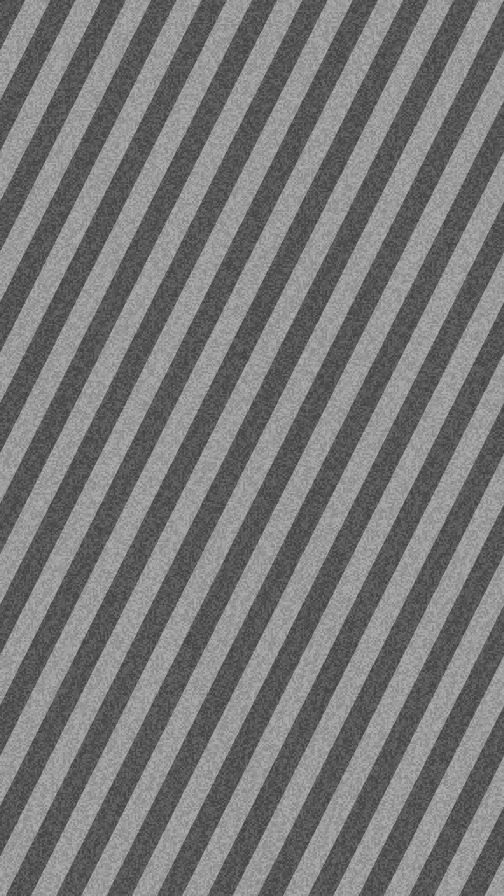
Reproduce this pattern procedurally as a Shadertoy shader.

```glsl
const float STRIPES_ACROSS = 10.0;
const float RUN_PER_RISE = 0.5;      // sideways shift of a stripe per unit of height
const float LIGHT_SHARE = 0.5;       // part of each repeat that is light
const float LIGHT_CENTER = 0.75;     // place of the light band within a repeat
const vec3 DARK_GRAY = vec3(0.335);
const vec3 LIGHT_GRAY = vec3(0.605);
const float GRAIN_CELLS = 288.0;     // grain cells across the width
const float GRAIN_STRENGTH = 0.07;

float hash(vec2 p) {
    return fract(sin(dot(p, vec2(12.9898, 78.233))) * 43758.5453);
}

// Coverage of the light band, with edges softened over one pixel
float lightStripe(vec2 p, float pixel) {
    float phase = (p.x + p.y * RUN_PER_RISE) * STRIPES_ACROSS;
    float fromCenter = abs(fract(phase - LIGHT_CENTER + 0.5) - 0.5);
    float edge = 0.5 * LIGHT_SHARE - fromCenter;
    float softness = pixel * STRIPES_ACROSS * length(vec2(1.0, RUN_PER_RISE));
    return clamp(edge / softness + 0.5, 0.0, 1.0);
}

void mainImage(out vec4 fragColor, in vec2 fragCoord) {
    // Units of canvas width, measured right and down from the top left
    vec2 p = vec2(fragCoord.x, iResolution.y - fragCoord.y) / iResolution.x;

    vec3 color = mix(DARK_GRAY, LIGHT_GRAY, lightStripe(p, 1.0 / iResolution.x));

    // Fine monochrome grain
    float grain = hash(floor(p * GRAIN_CELLS)) * 2.0 - 1.0;
    color += grain * GRAIN_STRENGTH;

    fragColor = vec4(color, 1.0);
}
```
